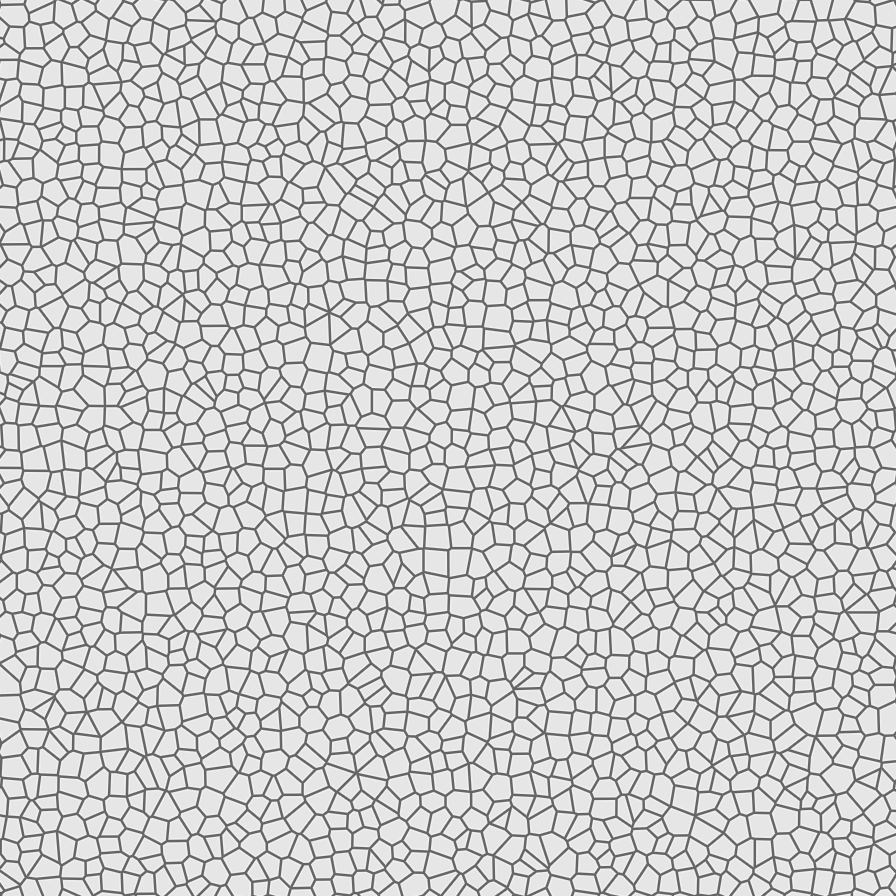
Write a WebGL 2 fragment shader that draws this pattern.

```glsl
#version 300 es
precision highp float;

// Thin grey outlines of an irregular cell mosaic on a pale ground.
// Voronoi cells of a jittered grid: find the nearest seed, then the exact
// distance to its closest border, and shade line, rim and fill from it.

uniform vec2 u_resolution;
out vec4 fragColor;

const float CELLS_ACROSS = 44.0;
const float JITTER = 0.87;

// Widths as fractions of the canvas
const float LINE_HALF_WIDTH = 0.0014;
const float RIM_START = 0.0027;
const float RIM_END = 0.0036;

const vec3 LINE_COLOR = vec3(0.395, 0.395, 0.397);
const vec3 RIM_COLOR = vec3(0.938);
const vec3 FILL_COLOR = vec3(0.903);

// Integer hash of a grid cell, giving two values in 0..1
vec2 hash2(ivec2 cell) {
    uvec2 h = uvec2(cell + 1000) * uvec2(1597334673u, 3812015801u);
    uint n = h.x ^ h.y;
    n = (n ^ (n >> 16)) * 2146121005u;
    n = (n ^ (n >> 15)) * 2221713035u;
    n ^= n >> 16;
    return vec2(n & 65535u, n >> 16) / 65535.0;
}

// Seed point of a grid cell
vec2 seedPoint(ivec2 cell, float jitter) {
    return vec2(cell) + 0.5 + jitter * (hash2(cell) - 0.5);
}

// Grid cell whose seed lies nearest to p
ivec2 nearestCell(vec2 p, float jitter) {
    ivec2 base = ivec2(floor(p));
    ivec2 best = base;
    float bestDist = 1e5;
    for (int y = -2; y <= 2; y++) {
        for (int x = -2; x <= 2; x++) {
            ivec2 cell = base + ivec2(x, y);
            vec2 toSeed = seedPoint(cell, jitter) - p;
            float dist = dot(toSeed, toSeed);
            if (dist < bestDist) {
                bestDist = dist;
                best = cell;
            }
        }
    }
    return best;
}

// Distance from p to the closest Voronoi border, in grid units
float borderDistance(vec2 p, float jitter) {
    ivec2 home = nearestCell(p, jitter);
    vec2 homeSeed = seedPoint(home, jitter);
    float border = 1e5;
    for (int y = -2; y <= 2; y++) {
        for (int x = -2; x <= 2; x++) {
            if (x == 0 && y == 0) continue;
            vec2 seed = seedPoint(home + ivec2(x, y), jitter);
            vec2 middle = 0.5 * (homeSeed + seed);
            border = min(border, dot(middle - p, normalize(seed - homeSeed)));
        }
    }
    return border;
}

// Coverage of a line of given half width, softened over one pixel
float lineCoverage(float dist, float halfWidth, float pixel) {
    return clamp((halfWidth - dist) / pixel + 0.5, 0.0, 1.0);
}

void main() {
    float canvas = min(u_resolution.x, u_resolution.y);
    vec2 uv = gl_FragCoord.xy / canvas;
    float dist = borderDistance(uv * CELLS_ACROSS, JITTER) / CELLS_ACROSS;

    // Light rim beside each line, fading into the flat fill
    vec3 color = mix(RIM_COLOR, FILL_COLOR, smoothstep(RIM_START, RIM_END, dist));

    // Grey outline
    color = mix(color, LINE_COLOR, lineCoverage(dist, LINE_HALF_WIDTH, 1.05 / canvas));
    fragColor = vec4(color, 1.0);
}
```
